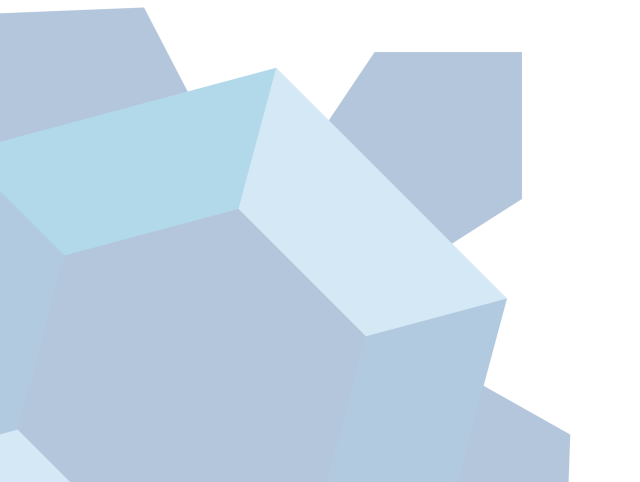
Reproduce this background procedurally as a Shadertoy shader.

```glsl
// Flat pastel polygons on white: a large bevelled hexagon lies over three
// angular plates. Plates are intersections of half planes; the bevel is a
// hexagon distance with one tint per 60 degree sector. Units: canvas height.

const float PI = 3.14159265;

// Signed distance to the line a-b, positive on its left
float side(vec2 p, vec2 a, vec2 b) {
    vec2 e = normalize(b - a);
    return dot(p - a, vec2(-e.y, e.x));
}

// Distance to a hexagon with corners on the x axis
float hexagon(vec2 p, float apothem) {
    p = abs(p);
    return max(p.y, dot(p, vec2(0.8660254, 0.5))) - apothem;
}

// Smooth coverage of the region where d < 0
float fill(float d) {
    float w = 0.7 / iResolution.y;
    return 1.0 - smoothstep(-w, w, d);
}

// Three bevel tints repeat around the hexagon
vec3 facetTint(float index) {
    float i = mod(index + 0.5, 3.0);
    return i < 1.0 ? vec3(0.835, 0.910, 0.961)
         : i < 2.0 ? vec3(0.698, 0.851, 0.918)
                   : vec3(0.698, 0.792, 0.875);
}

// Distance to the three plates behind the hexagon
float plates(vec2 p) {
    vec2 peak = vec2(0.2988, 0.9845);
    float upperLeft = max(side(p, vec2(0.0, 0.9724), peak),
                          side(p, peak, vec2(0.3903, 0.8083)));

    vec2 top = vec2(0.7772, 0.892), corner = vec2(1.0829, 0.5872);
    float upperRight = max(max(p.y - top.y, p.x - corner.x),
                           max(side(p, vec2(0.6839, 0.753), top),
                               side(p, corner, vec2(0.9396, 0.4957))));

    vec2 tip = vec2(1.1831, 0.0984);
    float lowerRight = max(side(p, vec2(1.0052, 0.1986), tip),
                           side(p, tip, vec2(1.1796, 0.0)));

    return min(upperLeft, min(upperRight, lowerRight));
}

void mainImage(out vec4 fragColor, in vec2 fragCoord) {
    vec2 p = fragCoord / iResolution.y;
    vec3 slate = vec3(0.702, 0.776, 0.859);

    // Plates on white
    vec3 color = mix(vec3(1.0), slate, fill(plates(p)));

    // Hexagon frame, turned by 15 degrees
    float c = cos(PI / 12.0), s = sin(PI / 12.0);
    vec2 q = mat2(c, -s, s, c) * (p - vec2(0.398, 0.2055));

    // Bevel tints, blended across the nearest spoke
    float sector = atan(q.y, q.x) * 3.0 / PI;
    float spoke = floor(sector + 0.5);
    float across = length(q) * sin((sector - spoke) * PI / 3.0);
    vec3 bevel = mix(facetTint(spoke), facetTint(spoke - 1.0), fill(across));

    // Outer bevel, then the flat inner face
    color = mix(color, bevel, fill(hexagon(q, 0.5863)));
    color = mix(color, slate, fill(hexagon(q, 0.3238)));

    fragColor = vec4(color, 1.0);
}
```
